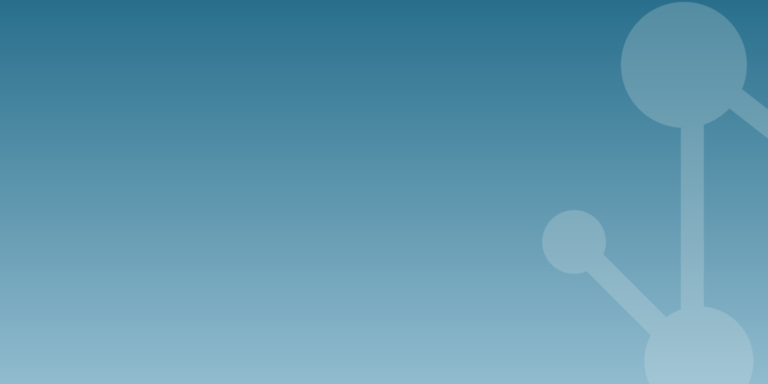
A Shadertoy shader for this background:

```glsl
float disc(vec2 p, vec2 center, float radius) {
    return length(p - center) - radius;
}

float rod(vec2 p, vec2 a, vec2 b, float halfWidth) {
    vec2 along = b - a;
    float t = clamp(dot(p - a, along) / dot(along, along), 0.0, 1.0);
    return length(p - a - along * t) - halfWidth;
}

// Union of atoms and the bonds joining them
float molecule(vec2 p) {
    vec2 topAtom = vec2(1.781, 0.831);
    vec2 smallAtom = vec2(1.495, 0.370);
    vec2 lowAtom = vec2(1.820, 0.060);

    float d = disc(p, topAtom, 0.164);
    d = min(d, disc(p, smallAtom, 0.083));
    d = min(d, disc(p, lowAtom, 0.142));

    d = min(d, rod(p, vec2(1.803, 0.80), vec2(1.803, 0.08), 0.030));
    d = min(d, rod(p, smallAtom, vec2(1.805, 0.060), 0.031));
    return min(d, rod(p, vec2(1.800, 0.833), vec2(2.150, 0.560), 0.030));
}

void mainImage(out vec4 fragColor, in vec2 fragCoord) {
    vec2 p = fragCoord / iResolution.y;
    float pixel = 1.0 / iResolution.y;

    // Vertical gradient, pale at the bottom
    vec3 color = mix(vec3(0.57, 0.735, 0.81), vec3(0.16, 0.435, 0.55), p.y);

    // Translucent molecule
    float coverage = smoothstep(pixel, -pixel, molecule(p));
    color = mix(color, vec3(0.85, 0.90, 0.90), 0.24 * coverage);

    fragColor = vec4(color, 1.0);
}
```
